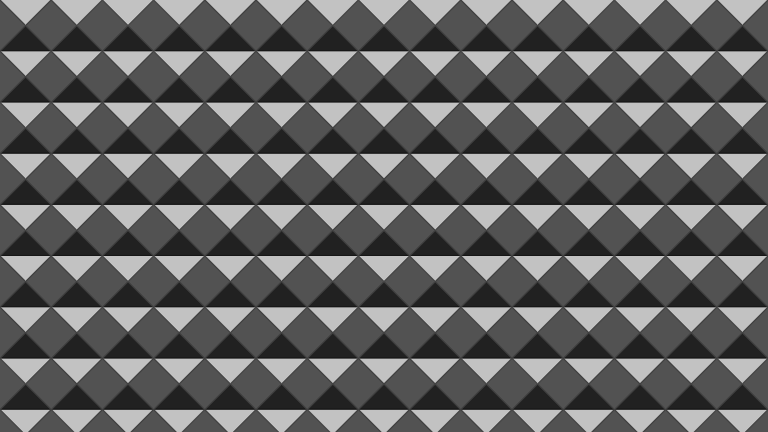
Give the GLSL for this pattern, as a Shadertoy shader.

```glsl
// Rows of square pyramid studs lit from above, in four flat greys.
// Each lit face and the shaded face above it form one diamond on the row seam;
// the side faces are the ground left between diamonds. Edges are box filtered.

const float STUDS_ACROSS = 15.0;
const float RIDGE_WIDTH = 0.024;   // widths in units of one stud
const float SEAM_WIDTH = 0.022;

const vec3 LIT_FACE = vec3(0.76);
const vec3 SIDE_FACE = vec3(0.32);
const vec3 SHADED_FACE = vec3(0.13);
const vec3 RIDGE = vec3(0.25);
const vec3 SEAM = vec3(0.085);

// Offset from the nearest cell centre, from -0.5 to 0.5
vec2 centredRepeat(vec2 p) {
    return fract(p) - 0.5;
}

// Signed distance to a diamond, negative inside
float diamondDistance(vec2 p, float radius) {
    return (abs(p.x) + abs(p.y) - radius) * inversesqrt(2.0);
}

// Share of a pixel where d is positive
float coverage(float d, float pixel) {
    return clamp(d / pixel + 0.5, 0.0, 1.0);
}

// Share of a pixel covered by a line around d = 0
float lineCoverage(float d, float width, float pixel) {
    return coverage(d + 0.5 * width, pixel) - coverage(d - 0.5 * width, pixel);
}

vec3 studColour(vec2 p, float pixel) {
    // Diamonds sit at stud centres across and on row seams down
    vec2 q = centredRepeat(p + vec2(0.0, 0.5));
    float edge = diamondDistance(q, 0.5);

    // Shaded face above the seam, lit face below it
    vec3 face = mix(SHADED_FACE, LIT_FACE, coverage(q.y, pixel));
    float seam = lineCoverage(q.y + 0.5 * SEAM_WIDTH, SEAM_WIDTH, pixel);
    face = mix(face, SEAM, seam);

    // Side faces, then the diagonal ridges
    vec3 colour = mix(SIDE_FACE, face, coverage(-edge, pixel));
    return mix(colour, RIDGE, lineCoverage(edge, RIDGE_WIDTH, pixel));
}

void mainImage(out vec4 fragColor, in vec2 fragCoord) {
    // Whole studs start at the top left; y runs downward
    float pixel = STUDS_ACROSS / iResolution.x;
    vec2 p = vec2(fragCoord.x, iResolution.y - fragCoord.y) * pixel;
    fragColor = vec4(studColour(p, pixel), 1.0);
}
```
